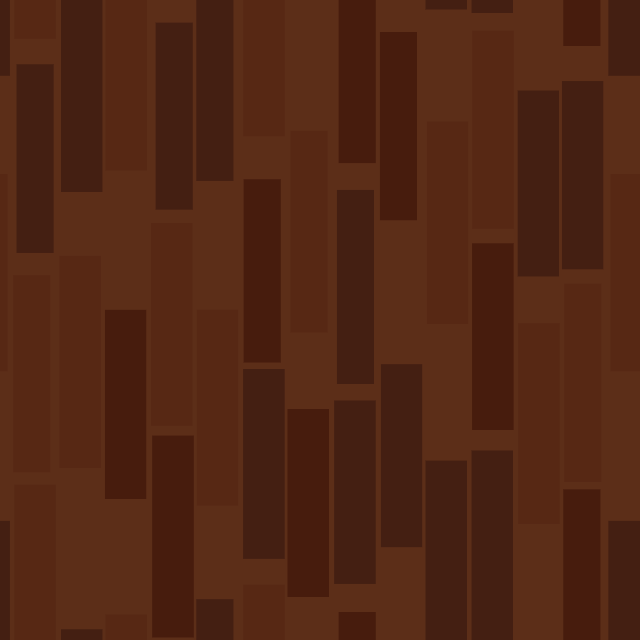
A WebGL 1 fragment shader for this pattern:

```glsl
precision highp float;
// Staggered upright wooden planks in dark browns on a warm brown ground.

uniform vec2 u_resolution;

#define COLUMNS 14.0
#define COLUMN_SHIFT 0.019
#define TRIPLE_SHARE 0.43
#define LENGTH_MIN 0.285
#define LENGTH_MAX_PAIR 0.36
#define LENGTH_MAX_TRIPLE 0.322
#define WIDTH_NARROW 0.058
#define WIDTH_WIDE 0.0648
#define GROUND vec3(0.361, 0.180, 0.094)
#define FAINT_RED vec3(0.341, 0.157, 0.080)
#define DARK_RED vec3(0.278, 0.110, 0.051)
#define DARK_BROWN vec3(0.267, 0.122, 0.070)

float hash(vec2 cell, float seed) {
  return fract(sin(dot(cell, vec2(127.1, 311.7)) + seed * 74.7) * 43758.55);
}

// Signed distance to an upright rectangle centred at the origin.
float boxDistance(vec2 p, vec2 halfSize) {
  vec2 d = abs(p) - halfSize;
  return length(max(d, 0.0)) + min(max(d.x, d.y), 0.0);
}

// Evenly spread tones keep the colour shares steady.
vec3 plankColor(float column, float row) {
  float tone = fract((column * 2.0 + row) * 0.618 + 0.1);
  if (tone < 0.36) return FAINT_RED;
  return tone < 0.64 ? DARK_RED : DARK_BROWN;
}

void main() {
  vec2 uv = gl_FragCoord.xy / u_resolution;
  float pixel = 1.0 / min(u_resolution.x, u_resolution.y);

  // Columns wrap at the sides; each holds two or three planks.
  float x = fract(uv.x - COLUMN_SHIFT) * COLUMNS;
  float column = floor(x);
  bool triple = fract(column * 0.43) < TRIPLE_SHARE;
  float count = triple ? 3.0 : 2.0;

  // Each column slides by its own amount and wraps vertically.
  float y = fract(uv.y + hash(vec2(column, 0.0), 1.0)) * count;
  vec2 cell = vec2(column, floor(y));
  vec2 cellSize = vec2(1.0 / COLUMNS, 1.0 / count);
  vec2 local = (fract(vec2(x, y)) - 0.5) * cellSize;

  // Random plank size, shifted within the free room of its cell.
  float longest = triple ? LENGTH_MAX_TRIPLE : LENGTH_MAX_PAIR;
  vec2 size = vec2(
    hash(cell, 2.0) < 0.3 ? WIDTH_NARROW : WIDTH_WIDE,
    mix(LENGTH_MIN, longest, hash(cell, 3.0)));
  vec2 room = cellSize - size - 0.003;
  vec2 jitter = (vec2(hash(cell, 4.0), hash(cell, 5.0)) - 0.5) * room;

  float d = boxDistance(local - jitter, size * 0.5);
  float coverage = 1.0 - smoothstep(-0.5 * pixel, 0.5 * pixel, d);
  vec3 color = mix(GROUND, plankColor(column, cell.y), coverage);
  gl_FragColor = vec4(color, 1.0);
}
```
